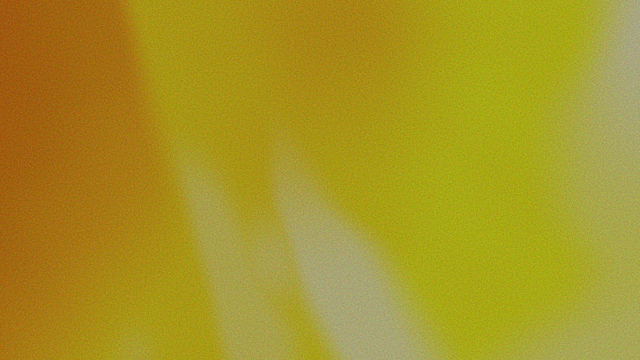
Give the GLSL for this background, as a Shadertoy shader.

```glsl
// Soft abstract backdrop: burnt orange on the left melts into amber and olive yellow,
// with pale slanted veils of light rising from below and a pale glow at the right.
// Smooth masks set hue and paleness; gradient noise bends them and adds film grain.

vec2 hashGradient(vec2 cell) {
    vec3 h = fract(cell.xyx * vec3(0.1031, 0.1030, 0.0973));
    h += dot(h, h.yzx + 33.33);
    float angle = 6.2832 * fract((h.x + h.y) * h.z);
    return vec2(cos(angle), sin(angle));
}

float gradientNoise(vec2 p) {
    vec2 i = floor(p), f = fract(p);
    vec2 u = f * f * f * (f * (f * 6.0 - 15.0) + 10.0);
    vec2 e = vec2(1.0, 0.0);
    float a = dot(hashGradient(i), f);
    float b = dot(hashGradient(i + e), f - e);
    float c = dot(hashGradient(i + e.yx), f - e.yx);
    float d = dot(hashGradient(i + 1.0), f - 1.0);
    return mix(mix(a, b, u.x), mix(c, d, u.x), u.y);
}

// Two octaves of fine noise, turned so that the lattice never lines up with the canvas
float filmGrain(vec2 p) {
    p = mat2(0.8, 0.6, -0.6, 0.8) * p;
    return gradientNoise(p * 190.0) + 0.8 * gradientNoise(p.yx * 330.0 + 9.0);
}

// Round glow with a separate radius on each axis
float glow(vec2 p, vec2 center, vec2 radius) {
    vec2 d = (p - center) / radius;
    return exp(-dot(d, d));
}

// Soft band between two slanted sides
float veil(float x, float left, float right, float soft) {
    return smoothstep(left - soft, left + soft, x)
         * (1.0 - smoothstep(right - 1.8 * soft, right + 1.8 * soft, x));
}

// Green level of the warm ground: low is orange, high is yellow
float groundGreen(vec2 p, float foldEdge) {
    float low = (1.0 - p.y) * (1.0 - p.y);
    float orangeSide = min(0.345 + 0.45 * p.x + 0.2 * low * (0.55 + 2.0 * p.x), 0.6);
    float yellowSide = mix(0.585, 0.665, smoothstep(0.42, 0.77, p.x)) + 0.03 * low;
    yellowSide -= 0.09 * glow(p, vec2(0.55, 1.0), vec2(0.14, 0.35));
    float soft = mix(0.05, 0.025, p.y);
    float side = smoothstep(-soft, soft, p.x - foldEdge);
    return min(mix(orangeSide, yellowSide, side), 0.66);
}

float paleness(vec2 p, float foldEdge) {
    // Tall central veil: a thin tip, then a shelf where it broadens
    float rise = max(0.66 - p.y, 0.0);
    float right = 0.43 + 0.32 * (0.7 - p.y) + 0.035 * (1.0 - smoothstep(0.3, 0.45, p.y));
    float central = 0.9 * veil(p.x, 0.418 + 0.24 * rise * rise, right, 0.014 + 0.03 * rise)
                  * (1.0 - smoothstep(0.2, 0.76, p.y));

    // Fainter veil along the fold, joined to the central one
    float foldRight = min(0.30 + 0.28 * (0.65 - p.y), 0.46);
    float folded = 0.5 * veil(p.x, foldEdge + 0.012, foldRight, 0.02)
                 * (1.0 - smoothstep(0.42, 0.68, p.y));
    float bridge = 0.55 * glow(p, vec2(0.425, 0.27), vec2(0.07, 0.13));
    float spot = 0.25 * glow(p, vec2(0.21, 0.02), vec2(0.03, 0.06));

    // Light along the right side and in the lower right corner
    float start = 0.81 + 0.09 * smoothstep(0.65, 1.0, p.y)
                + 0.05 * glow(p, vec2(p.x, 0.25), vec2(0.12));
    float sideLight = 0.48 * smoothstep(start, start + 0.12, p.x)
                    + 0.55 * smoothstep(0.88, 1.0, p.x) * smoothstep(0.25, 0.95, p.y);
    float corner = 0.6 * smoothstep(-0.08, 0.18, (p.x - 0.8) * 1.15 + 0.07 - p.y);

    // Veils overlap like screens, so they merge without creases
    float veils = 1.0 - (1.0 - central) * (1.0 - max(folded, spot));
    return max(max(veils, bridge), max(sideLight, corner));
}

void mainImage(out vec4 fragColor, in vec2 fragCoord) {
    vec2 uv = fragCoord / iResolution.xy;
    vec2 p = fragCoord / iResolution.y;

    // Gentle bending of all the soft edges
    vec2 q = uv + 0.008 * vec2(gradientNoise(p * 4.0), gradientNoise(p * 4.0 + 17.0));
    float foldEdge = 0.345 - 0.15 * q.y;

    float green = groundGreen(q, foldEdge) + 0.015 * gradientNoise(p * 5.0 + 40.0);
    float yellowness = smoothstep(0.36, 0.5, green);
    vec3 ground = vec3(mix(0.625, 0.66, yellowness), green, mix(0.06, 0.08, yellowness));
    vec3 color = mix(ground, vec3(0.66, 0.65, 0.50), paleness(q, foldEdge));

    // Fine coloured grain
    vec3 grain = vec3(filmGrain(p), filmGrain(p + 3.7), filmGrain(p + 8.3));
    color += 0.085 * grain;

    fragColor = vec4(clamp(color, 0.0, 1.0), 1.0);
}
```
